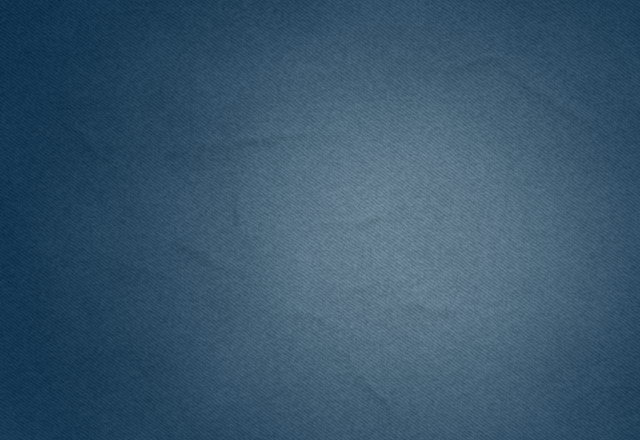
A Shadertoy shader for this background:

```glsl
// Worn blue denim lit by a soft off-centre glow.
// A Gaussian light sets the base colour; warped fold lines, cloudy
// mottling, a diagonal twill and fine grain are layered over it.

#define GLOW_CENTRE vec2(0.625, 0.45)
#define GLOW_FALLOFF 3.4
#define SHADE_COLOUR vec3(0.070, 0.200, 0.305)
#define LIGHT_COLOUR vec3(0.395, 0.495, 0.560)
#define THREADS 150.0
#define TWILL_ANGLE 0.62
#define TWILL_DEPTH 0.030
#define GRAIN_DEPTH 0.115
#define MOTTLE_DEPTH 0.050
#define FOLD_DEPTH 0.050

float hash(vec2 cell) {
    vec3 q = fract(vec3(cell.xyx) * 0.1031);
    q += dot(q, q.yzx + 33.33);
    return fract((q.x + q.y) * q.z);
}

float valueNoise(vec2 p) {
    vec2 cell = floor(p), f = fract(p);
    f = f * f * (3.0 - 2.0 * f);
    float low = mix(hash(cell), hash(cell + vec2(1, 0)), f.x);
    float high = mix(hash(cell + vec2(0, 1)), hash(cell + vec2(1, 1)), f.x);
    return mix(low, high, f.y);
}

float fbm(vec2 p) {
    float sum = 0.0, weight = 0.5;
    for (int i = 0; i < 5; i++) {
        sum += weight * valueNoise(p);
        p = mat2(1.6, 1.2, -1.2, 1.6) * p + 7.3;
        weight *= 0.5;
    }
    return sum;
}

// Shadow on one side of a tapered fold, faint light on the other
float fold(vec2 p, vec2 a, vec2 b) {
    vec2 along = b - a, rel = p - a;
    float t = clamp(dot(rel, along) / dot(along, along), 0.0, 1.0);
    float dist = length(rel - along * t);
    float side = (along.x * rel.y - along.y * rel.x) / length(along);
    float taper = 0.35 + 0.65 * sin(3.14159 * t);
    float shadow = exp(-dist / (side < 0.0 ? 0.016 : 0.005));
    float ridge = exp(-pow((dist - 0.016) / 0.010, 2.0)) * smoothstep(0.0, 0.01, side);
    return taper * (shadow - 0.30 * ridge);
}

// Fold ends (start.xy, end.xy) in units of canvas height
const vec4 FOLDS[12] = vec4[12](
    vec4(0.39, 0.45, 0.53, 0.37), vec4(0.27, 0.40, 0.38, 0.36),
    vec4(0.65, 0.28, 0.79, 0.23), vec4(0.77, 0.20, 0.90, 0.06),
    vec4(0.78, 0.34, 0.92, 0.35), vec4(0.88, 0.29, 1.07, 0.29),
    vec4(0.72, 0.48, 0.94, 0.52), vec4(1.03, 0.85, 1.14, 0.87),
    vec4(1.14, 0.86, 1.36, 0.70), vec4(0.39, 0.65, 0.76, 0.68),
    vec4(0.14, 0.72, 0.26, 0.64), vec4(0.54, 0.56, 0.56, 0.48));

float foldShadow(vec2 p) {
    vec2 warp = vec2(fbm(p * 9.0), fbm(p * 9.0 + 31.7)) - 0.48;
    vec2 bent = p + 0.055 * warp;
    float sum = 0.0;
    for (int i = 0; i < 12; i++) sum += fold(bent, FOLDS[i].xy, FOLDS[i].zw);
    return sum * (0.35 + 0.9 * fbm(p * 14.0 + 5.0));
}

// Diagonal ribs, faded out where they are too fine to resolve
float twill(vec2 p) {
    float wobble = 0.5 * valueNoise(p * 45.0);
    float across = dot(p, vec2(sin(TWILL_ANGLE), cos(TWILL_ANGLE))) * THREADS;
    float visible = 1.0 - smoothstep(0.35, 0.65, THREADS / iResolution.y);
    return sin(6.28318 * (across + wobble)) * visible;
}

void mainImage(out vec4 fragColor, in vec2 fragCoord) {
    vec2 p = fragCoord / iResolution.y;
    vec2 centre = GLOW_CENTRE * vec2(iResolution.x / iResolution.y, 1.0);

    // Soft light
    vec2 offset = p - centre;
    float glow = exp(-GLOW_FALLOFF * dot(offset, offset));
    vec3 colour = mix(SHADE_COLOUR, LIGHT_COLOUR, glow);

    // Cloth relief, stronger where the light falls
    float lit = 0.55 + 0.45 * glow;
    colour += MOTTLE_DEPTH * (fbm(p * 6.0 + 12.0) - 0.48);
    colour -= FOLD_DEPTH * foldShadow(p) * lit * vec3(0.85, 0.90, 1.0);

    // Threads and grain
    float grain = 0.65 * valueNoise(p * 330.0) + 0.35 * valueNoise(p * vec2(120.0, 210.0)) - 0.5;
    colour += (TWILL_DEPTH * twill(p) + GRAIN_DEPTH * grain) * lit;

    fragColor = vec4(clamp(colour, 0.0, 1.0), 1.0);
}
```
